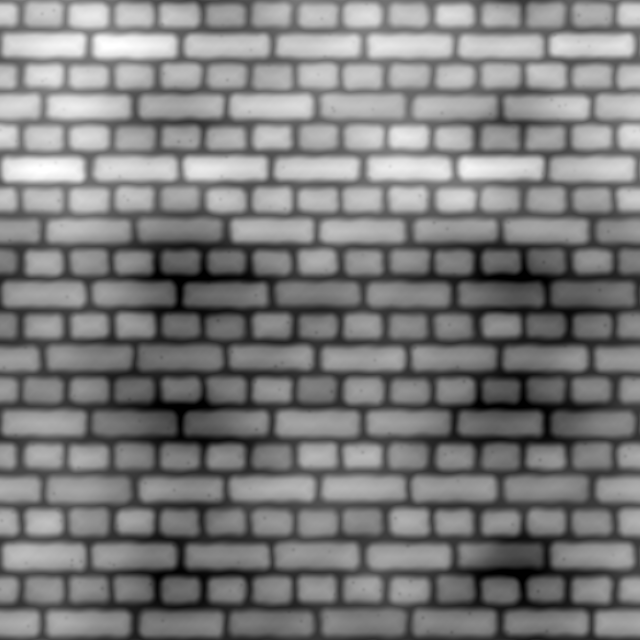
Reproduce this texture map procedurally as a three.js fragment shader.

```glsl
// Grey height map of a worn stone wall: 20 courses, alternating 7 long and 14 short
// blocks. Each block is a soft rounded box with its own tone, tilt and size;
// layered sines and cellular noise add broad shading, hollows and small pits.
varying vec2 vUv;

const float TAU = 6.2831853;
const float COURSES = 20.0;
const float LONG_COUNT = 7.0;
const float SHORT_COUNT = 14.0;
const vec2 JOINT = vec2(0.0042, 0.0052);
const float CORNER = 0.014;

float hash(vec2 p) {
  vec3 q = fract(vec3(p.xyx) * 0.1031);
  q += dot(q, q.yzx + 33.33);
  return fract((q.x + q.y) * q.z);
}

vec2 hash2(vec2 p) {
  return vec2(hash(p + 17.3), hash(p + 61.7));
}

// Smooth wavering made of layered sines, about -1 to 1
float waver(vec2 p) {
  return (sin(p.x + 1.7 * sin(p.y * 0.8)) + sin(p.y * 1.3 + 1.4 * sin(p.x * 0.7 + 2.0))
    + 0.5 * sin(p.x * 2.3 - p.y * 1.9)) / 2.5;
}

float roundedBox(vec2 p, vec2 halfSize, float radius) {
  vec2 q = abs(p) - halfSize + radius;
  return length(max(q, 0.0)) + min(max(q.x, q.y), 0.0) - radius;
}

// Scattered soft spots: one point per cell, kept with the given chance
float spots(vec2 p, float radius, float chance) {
  vec2 cell = floor(p);
  float sum = 0.0;
  for (int j = -1; j <= 1; j++) {
    for (int i = -1; i <= 1; i++) {
      vec2 id = cell + vec2(float(i), float(j));
      vec2 d = (p - id - hash2(id)) / radius;
      float size = hash(id + 5.1);
      sum += step(size, chance) * (1.0 - 0.7 * size / chance) * exp(-dot(d, d));
    }
  }
  return sum;
}

// Height of one block above the joint, given its course and column offset
float blockHeight(vec2 p, float course, float side) {
  float isShort = mod(course, 2.0);
  float count = mix(LONG_COUNT, SHORT_COUNT, isShort);
  bool unshifted = abs(mod(course, 4.0) - 2.0) < 0.5;
  float shift = unshifted ? 0.0 : 0.5;
  float column = floor(p.x * count + shift) + side;
  vec2 id = vec2(mod(column, count), mod(course, COURSES));
  vec2 jitter = (hash2(id * 1.7 + 3.0) - 0.5) * vec2(0.003, 0.0025);

  vec2 center = vec2((column + 0.5 - shift) / count, (course + 0.5) / COURSES);
  vec2 local = p - center - jitter;
  vec2 halfSize = 0.5 * (vec2(1.0 / count, 1.0 / COURSES) - JOINT);
  halfSize -= 0.0018 * hash2(id + 9.0);

  // Soft rim plus a gentle dome
  float d = roundedBox(local, halfSize, CORNER);
  float profile = 0.8 * smoothstep(0.0058, -0.0095, d) + 0.2 * smoothstep(0.0, -0.023, d);
  float tone = (hash(id + 40.0) - 0.5) * 0.14;
  float pale = unshifted && course > 13.0 ? 0.1 : 0.0;
  vec2 tilt = (hash2(id + 23.0) - vec2(0.5, 0.3)) * vec2(0.9, 2.4);
  return profile * (0.39 + tone + pale + dot(local, tilt));
}

// Sunken dark areas on a loose, wavering lattice
float hollows(vec2 p) {
  vec2 q = p + 0.02 * vec2(waver(p * 21.0), waver(p.yx * 17.0));
  vec2 wave = 0.5 + 0.5 * cos(TAU * (q - vec2(0.28, 0.57)) / vec2(0.5, 0.235));
  return pow(wave.x, 2.5) * pow(wave.y, 1.6);
}

// Broad light and dark areas of the wall
float wallTone(vec2 p) {
  float tone = 0.19 + 0.21 * smoothstep(0.54, 0.82, p.y) + 0.06 * smoothstep(0.86, 1.0, p.y);
  tone += 0.05 * cos(TAU * (2.0 * p.x - 0.2 + 0.08 * sin(TAU * p.y)));
  tone += 0.04 * cos(TAU * (p.y - 0.22) * 2.0);
  tone += 0.055 * waver(p * vec2(19.0, 23.0));
  tone += 0.03 * waver(p.yx * vec2(44.0, 37.0) + 3.0);
  return tone - 0.19 * hollows(p);
}

void main() {
  // Uneven course spacing and slightly ragged outlines
  vec2 p = vUv + vec2(0.0035, -0.0155 * sin(0.5 * TAU * vUv.y));
  p += 0.0012 * vec2(waver(vUv * 107.0), waver(vUv.yx * 93.0 + 4.0));

  // Highest of the neighbouring blocks
  float course = floor(p.y * COURSES);
  float height = 0.0;
  for (int j = -1; j <= 1; j++) {
    for (int i = -1; i <= 1; i++) {
      height = max(height, blockHeight(p, course + float(j), float(i)));
    }
  }

  // Wear: soft pits and faint surface grain on the raised faces
  float face = smoothstep(0.05, 0.35, height);
  float pits = spots(vUv * 58.0, 0.18, 0.1);
  float grain = waver(vUv * 210.0) + 0.5 * waver(vUv.yx * 360.0);
  float grey = wallTone(vUv) + height + face * (0.005 * grain - 0.075 * pits);
  gl_FragColor = vec4(vec3(clamp(grey, 0.0, 1.0)), 1.0);
}
```
